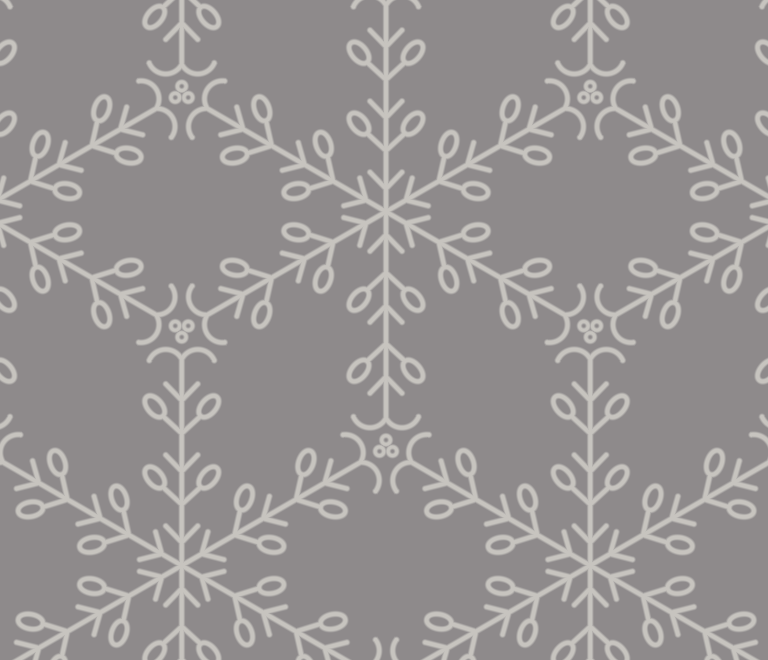
Give the GLSL for this pattern, as a Shadertoy shader.

```glsl
// Pale outlined snowflakes of budding twigs on a triangular lattice over warm grey.

const float SPACING = 408.5; // between flakes, with the canvas 660 units high

float segment(vec2 p, vec2 a, vec2 b) {
    vec2 ab = b - a;
    return length(p - a - ab * clamp(dot(p - a, ab) / dot(ab, ab), 0.0, 1.0));
}

float ellipseOutline(vec2 p, vec2 radii) {
    float k = max(length(p / radii), 1e-3);
    float slope = max(length(p / (radii * radii)), 1e-5);
    return abs(k * (k - 1.0) / slope);
}

// Offset from the nearest lattice point
vec2 nearestFlake(vec2 p) {
    vec2 period = SPACING * vec2(1.0, sqrt(3.0));
    vec2 a = mod(p + 0.5 * period, period) - 0.5 * period;
    vec2 b = mod(p, period) - 0.5 * period;
    return dot(a, a) < dot(b, b) ? a : b;
}

// Fold six arms into one half arm: x is sideways, y runs outward
vec2 foldArm(vec2 p) {
    p = abs(p);
    vec2 normal = vec2(0.8660254, -0.5);
    p -= 2.0 * max(dot(p, normal), 0.0) * normal;
    return vec2(abs(p.x), p.y);
}

// Bowl-shaped curl at the end of an arm
float curl(vec2 p) {
    vec2 q = p - vec2(16.0, 198.0);
    float arc = abs(length(q) - 18.0);
    float tip = length(p - vec2(32.5, 205.0));
    return q.y > 7.0 ? arc : tip;
}

float twig(vec2 p) {
    float d = segment(p, vec2(0.0), vec2(0.0, 208.0));
    for (int i = 0; i < 3; i++) {
        vec2 q = p - vec2(0.0, 23.0 + 71.0 * float(i));
        d = min(d, segment(q, vec2(0.0), vec2(16.0, 16.5)));
        // Stalked bud between two forks
        if (i < 2) {
            q.y -= 38.0;
            d = min(d, segment(q, vec2(0.0), vec2(19.0, 17.5)));
            vec2 axis = normalize(vec2(0.65, 0.76));
            vec2 r = q - vec2(27.0, 27.0);
            vec2 bud = vec2(dot(r, axis), dot(r, vec2(-axis.y, axis.x)));
            d = min(d, ellipseOutline(bud, vec2(12.5, 7.3)));
        }
    }
    return min(d, curl(p));
}

void mainImage(out vec4 fragColor, in vec2 fragCoord) {
    float unit = 660.0 / iResolution.y;
    vec2 p = foldArm(nearestFlake(fragCoord * unit - vec2(386.0, 448.3)));

    // Three arms meet at each gap, so one berry per arm makes a cluster
    float berry = abs(length(p - vec2(0.0, SPACING / sqrt(3.0) - 7.5)) - 4.3);
    float d = min(twig(p), berry + 0.4);

    float soft = max(unit, 1.5);
    float ink = 1.0 - smoothstep(2.6 - soft, 2.6 + soft, d);
    vec3 ground = vec3(0.555, 0.54, 0.545);
    vec3 line = vec3(0.78, 0.77, 0.75);
    fragColor = vec4(mix(ground, line, ink), 1.0);
}
```
